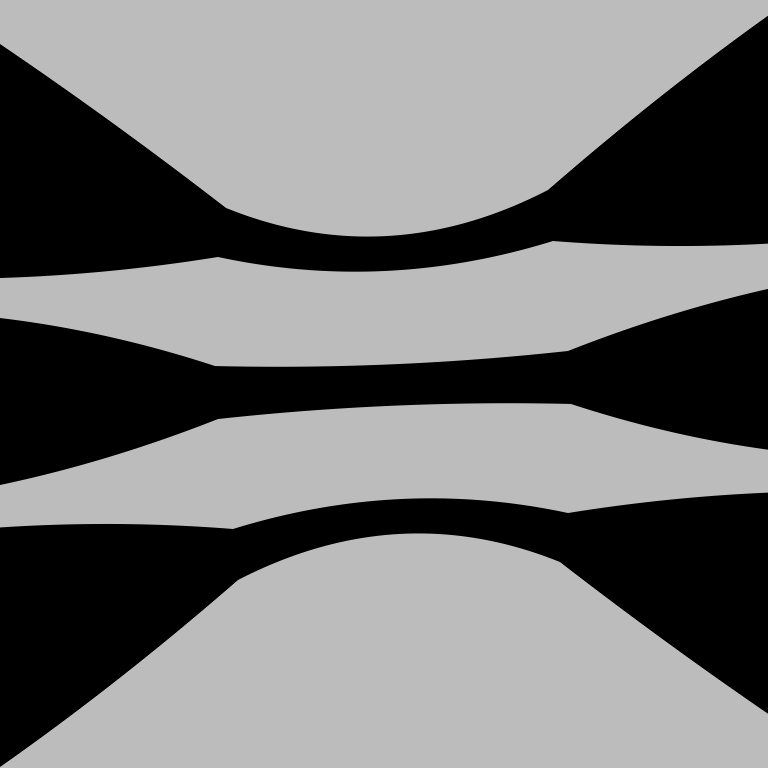
Reproduce this background procedurally as a WebGL 2 fragment shader.

```glsl
#version 300 es
precision highp float;
// Pale curved bands on black, repeated by a half turn about a near-central point.

#define CENTRE vec2(0.5117, 0.4987)
#define REACH 0.5117
#define PALE vec3(0.738)
#define DARK vec3(0.0)

uniform vec2 u_resolution;
out vec4 fragColor;

// Height at x of a parabolic arc from a to b, raised by bulge at its middle
float arc(float x, vec2 a, vec2 b, float bulge) {
    float t = (x - a.x) / (b.x - a.x);
    return mix(a.y, b.y, t) + 4.0 * bulge * t * (1.0 - t);
}

// Three arcs joined at two knees; ends holds the heights at both sides
float bentEdge(float x, vec2 ends, vec2 kneeL, vec2 kneeR, vec3 bulges) {
    if (x < kneeL.x) return arc(x, vec2(-REACH, ends.x), kneeL, bulges.x);
    if (x < kneeR.x) return arc(x, kneeL, kneeR, bulges.y);
    return arc(x, kneeR, vec2(REACH, ends.y), bulges.z);
}

// Smooth coverage of the area above an edge
float above(float y, float edge, float pixel) {
    return clamp((y - edge) / pixel + 0.5, 0.0, 1.0);
}

void main() {
    vec2 p = gl_FragCoord.xy / u_resolution - CENTRE;
    float pixel = 1.0 / u_resolution.y;

    // Half-turn symmetry: the lower half reuses the upper one
    if (p.y < 0.0) p = -p;

    // Outer field, then upper and lower sides of the inner band
    float outer = bentEdge(p.x, vec2(0.4440, 0.4974),
        vec2(-0.2174, 0.2305), vec2(0.2018, 0.2539), vec3(0.0035, -0.0482, 0.0065));
    float bandTop = bentEdge(p.x, vec2(0.1393, 0.1855),
        vec2(-0.2279, 0.1667), vec2(0.2083, 0.1875), vec3(-0.0046, -0.0286, -0.0055));
    float bandBase = bentEdge(p.x, vec2(0.0872, 0.1302),
        vec2(-0.2318, 0.0247), vec2(0.2279, 0.0443), vec3(0.0073, -0.0076, 0.0065));

    float light = above(p.y, bandBase, pixel) - above(p.y, bandTop, pixel)
        + above(p.y, outer, pixel);
    fragColor = vec4(mix(DARK, PALE, light), 1.0);
}
```
